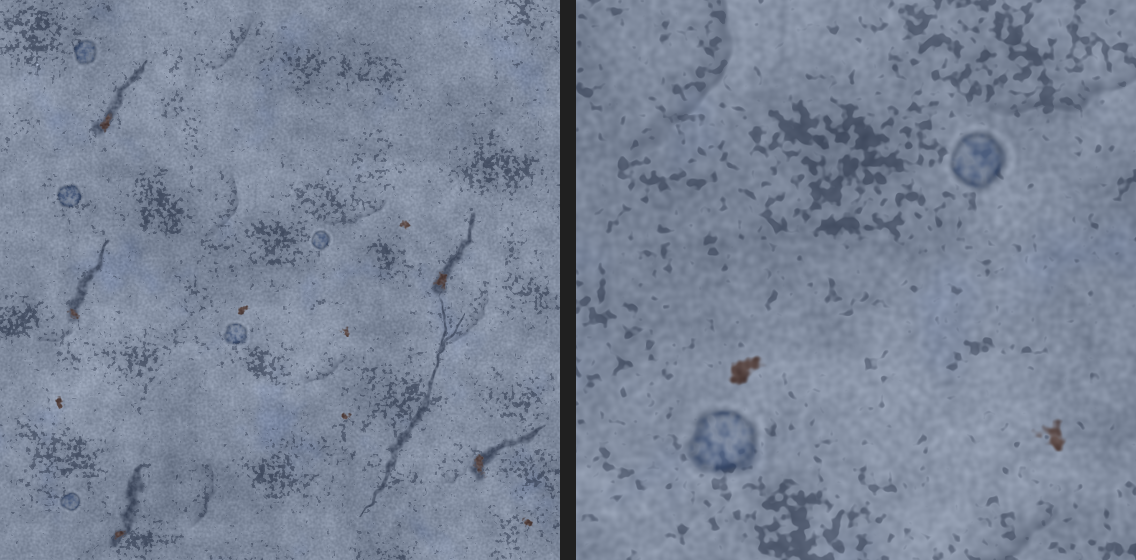
Left: the whole. Right: its middle third, enlarged.
This texture is drawn by a three.js fragment shader. Its source:

```glsl
varying vec2 vUv;

const vec3 STONE = vec3(0.507, 0.550, 0.625);
const vec3 STAIN = vec3(0.225, 0.265, 0.345);
const vec3 BLUE_TINT = vec3(0.44, 0.51, 0.66);
const vec3 PIT_BLUE = vec3(0.30, 0.37, 0.50);
const vec3 RUST = vec3(0.34, 0.26, 0.24);
const vec3 FLAKE = vec3(0.68, 0.73, 0.82);
const float PATCH_GRID = 5.0;
const float PATCH_TILT = -0.3;
const vec2 PATCH_SIZE = vec2(0.48, 0.32);
const float DENT_GRID = 4.0;
const float CRACK_GRID = 3.0;
const float CRACK_LENGTH = 0.14;
const float CRACK_WIDTH = 0.008;
const float PIT_GRID = 4.0;
const float PIT_RADIUS = 0.022;
const float GRIT_GRID = 6.0;

vec2 hash2(vec2 c) {
  vec3 q = fract((c.xyx + 17.3) * vec3(0.1031, 0.1030, 0.0973));
  q += dot(q, q.yzx + 33.33);
  return fract((q.xx + q.yz) * q.zy);
}
float corner(vec2 cell, vec2 offset) {
  float angle = 6.2832 * hash2(cell).x;
  return dot(vec2(cos(angle), sin(angle)), offset);
}
// Gradient noise, roughly -0.7 to 0.7
float noise(vec2 p) {
  vec2 i = floor(p), f = p - i, e = vec2(1.0, 0.0);
  vec2 u = f * f * f * (f * (f * 6.0 - 15.0) + 10.0);
  return mix(mix(corner(i, f), corner(i + e, f - e), u.x),
             mix(corner(i + e.yx, f - e.yx), corner(i + 1.0, f - 1.0), u.x), u.y);
}
float fbm(vec2 p) {
  float sum = 0.0;
  for (int i = 1; i <= 4; i++) {
    sum += noise(p) * exp2(-float(i));
    p = p * 2.03 + 7.1;
  }
  return sum;
}
vec2 turn(vec2 v, float angle) {
  vec2 axis = vec2(cos(angle), sin(angle));
  return vec2(dot(v, axis), dot(v, vec2(-axis.y, axis.x)));
}
// Offset from the nearest scattered centre in xy, its random values in zw
vec4 scatter(vec2 p, float grid, float seed, float keep) {
  vec2 id = floor(p * grid);
  vec4 best = vec4(9.0, 9.0, 0.0, 0.0);
  for (int k = 0; k < 9; k++) {
    vec2 cell = id + vec2(mod(float(k), 3.0), floor(float(k) / 3.0)) - 1.0;
    vec2 offset = p - (cell + 0.28 + 0.44 * hash2(cell + seed)) / grid;
    if (hash2(cell + seed + 31.0).x < keep && length(offset) < length(best.xy))
      best = vec4(offset, hash2(cell + seed + 57.0));
  }
  return best;
}
// Density of the tilted lichen patches
float patchCover(vec2 p) {
  vec2 g = p * PATCH_GRID, id = floor(g);
  float cover = 0.0;
  for (int k = 0; k < 9; k++) {
    vec2 cell = id + vec2(mod(float(k), 3.0), floor(float(k) / 3.0)) - 1.0;
    vec2 kind = hash2(cell + 83.0);
    vec2 d = turn(g - cell - 0.1 - 0.8 * hash2(cell + 5.0), PATCH_TILT);
    d /= PATCH_SIZE * mix(0.7, 1.1, kind.x);
    cover = max(cover, exp(-1.5 * dot(d, d)) * mix(0.45, 1.0, kind.y));
  }
  return cover;
}
// Chipped hollow: sharp lower right edge in x, body fading away from it in y
vec2 dent(vec2 p) {
  vec4 s = scatter(p, DENT_GRID, 11.0, 0.65);
  vec2 q = turn(s.xy, mix(0.3, 1.35, s.z));
  float size = mix(0.04, 0.08, s.w), along = q.x / size;
  float depth = q.y - 0.35 * size * along * along + 0.01;
  float inside = smoothstep(-0.003, 0.003, depth) * (1.0 - smoothstep(0.6, 1.0, abs(along)));
  return inside * exp(-max(depth, 0.0) / vec2(0.009, 0.04));
}
// Line thinning from a to b: core in x, halo in y
vec2 crack(vec2 p, vec2 a, vec2 b, float width) {
  vec2 ab = b - a;
  float t = clamp(dot(p - a, ab) / dot(ab, ab), 0.0, 1.0);
  float w = width * mix(1.0, 0.3, t), d = length(p - a - ab * t);
  return vec2(1.0 - smoothstep(0.2 * w, 1.1 * w, d), exp(-d / (1.6 * w)));
}
void main() {
  vec2 p = vUv;
  vec2 bend = vec2(noise(p * 9.0), noise(p * 9.0 + 40.0));
  vec2 rough = vec2(noise(p * 45.0), noise(p * 45.0 + 20.0));
  float fine = noise(p * 220.0);
  float grain = 0.6 * noise(p * 110.0 + 3.0) + 0.45 * fine + 0.35 * noise(p * 40.0);
  // Mottled stone
  float tone = 0.17 * fbm(p * 4.0) + 0.11 * fbm(p * 28.0) + 0.06 * noise(p * 170.0) + 0.05 * fine;
  vec3 color = mix(STONE + tone, BLUE_TINT + tone, 0.4 * smoothstep(0.1, 0.4, fbm(p * 7.0 + 60.0)));
  // Cracks: a forked one and scattered short ones
  vec2 cp = p + 0.035 * bend + 0.012 * rough, knee = vec2(0.71, 0.20), fork = vec2(0.79, 0.38);
  vec2 cracks = crack(cp, knee, vec2(0.65, 0.07), 1.4 * CRACK_WIDTH);
  cracks = max(cracks, crack(cp, knee, fork + 0.01, 1.4 * CRACK_WIDTH));
  cracks = max(cracks, crack(cp, fork, fork + vec2(0.005, 0.11), CRACK_WIDTH));
  cracks = max(cracks, crack(cp, fork, fork + vec2(0.05, 0.06), CRACK_WIDTH));
  vec4 split = scatter(cp, CRACK_GRID, 23.0, 0.45);
  vec2 reach = turn(vec2(0.5 * CRACK_LENGTH, 0.0), -mix(0.6, 1.25, split.z));
  cracks = max(cracks, crack(split.xy, -reach, reach, 2.2 * CRACK_WIDTH));
  // Speckled lichen, also filling dents and crack sides
  vec2 hollow = dent(p + 0.025 * bend + 0.009 * rough);
  float cover = patchCover(p + 0.04 * bend + 0.02 * rough);
  cover = max(cover, 0.55 * smoothstep(0.0, 0.3, fbm(p * 7.0 + 90.0)));
  cover = max(cover, max(0.75 * hollow.y, 0.8 * cracks.y));
  float speckle = smoothstep(0.0, 0.22, grain - mix(0.34, -0.18, cover));
  float stain = 0.58 * speckle + 0.25 * cover * cover * (0.8 + grain);
  stain = max(stain, max(0.6 * hollow.x, 0.85 * cracks.x) * clamp(0.85 + grain, 0.0, 1.1));
  color = mix(color, STAIN + 0.5 * tone, clamp(stain, 0.0, 0.95));
  // Round mottled pits with a shaded rim
  vec4 pit = scatter(p + 0.006 * rough, PIT_GRID, 71.0, 0.2);
  float r = length(pit.xy) / (PIT_RADIUS * mix(0.7, 1.0, pit.z));
  color = mix(color, PIT_BLUE, (1.0 - smoothstep(0.85, 1.05, r)) * clamp(0.45 + 1.5 * grain, 0.1, 0.9));
  color -= 0.1 * exp(-50.0 * (r - 0.9) * (r - 0.9)) - 0.04 * exp(-50.0 * (r - 1.2) * (r - 1.2));
  // Rust at crack ends, loose rust and pale flakes
  vec4 grit = scatter(p + 0.012 * rough, GRIT_GRID, 97.0, 0.14);
  float flake = step(0.5, grit.w), size = mix(0.009, 0.005, flake);
  float bits = 1.0 - smoothstep(0.4, 1.1, length(grit.xy) / size + grain);
  color = mix(color, mix(RUST, FLAKE, flake) + 0.2 * grain, 0.9 * bits);
  float rusty = 1.0 - smoothstep(0.4, 1.1, length(split.xy + 0.8 * reach) / 0.012 + grain);
  color = mix(color, RUST + 0.25 * grain, 0.85 * rusty);
  gl_FragColor = vec4(clamp(color, 0.0, 1.0), 1.0);
}
```
